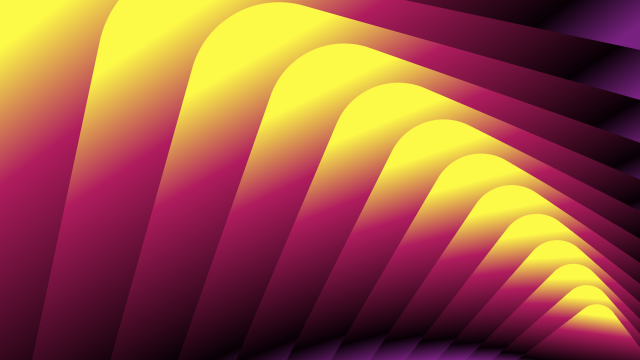
This background is drawn by a Shadertoy shader. Its source:

```glsl
// A fan of nested round-cornered sheets spiralling in towards a point below the
// canvas. Every sheet is the same shape, shrunk and turned by a fixed step, and
// carries one diagonal ramp: yellow, magenta, black, violet.

#define SHEETS 13
#define PIVOT vec2(1.697, -0.2014)   // spiral centre, in canvas heights
#define SHRINK 0.8628                // size ratio of successive sheets
#define FIRST_TURN 0.1449            // tilt of the outermost sheet, radians
#define TURN_STEP 0.0642             // extra clockwise tilt per sheet
#define CORNER vec2(-1.535, 0.888)   // centre of the rounded corner
#define RADIUS 0.336
#define RAMP_STOPS vec4(-1.866, -1.561, -1.03, -0.861)

const vec3 YELLOW  = vec3(0.99, 0.975, 0.28);
const vec3 MAGENTA = vec3(0.69, 0.11, 0.37);
const vec3 BLACK   = vec3(0.03, 0.0, 0.02);
const vec3 VIOLET  = vec3(0.47, 0.13, 0.50);

// Position of x between a and b, limited to 0..1
float ramp(float a, float b, float x) {
    return clamp((x - a) / (b - a), 0.0, 1.0);
}

// Rotate counter-clockwise
vec2 rotate(vec2 p, float angle) {
    float c = cos(angle), s = sin(angle);
    return vec2(c * p.x - s * p.y, s * p.x + c * p.y);
}

// Signed distance to a quadrant with a rounded upper-left corner
float sheetDistance(vec2 q) {
    vec2 outside = vec2(CORNER.x - q.x, q.y - CORNER.y);
    return length(max(outside, 0.0)) - RADIUS;
}

// Diagonal colour ramp in the sheet's own frame
vec3 sheetColor(vec2 q) {
    float t = (q.x - q.y) * 0.70711;
    vec4 stops = RAMP_STOPS;
    vec3 color = mix(YELLOW, MAGENTA, ramp(stops.x, stops.y, t));
    color = mix(color, BLACK, ramp(stops.y, stops.z, t));
    return mix(color, VIOLET, ramp(stops.z, stops.w, t));
}

void mainImage(out vec4 fragColor, in vec2 fragCoord) {
    float pixel = 1.0 / iResolution.y;
    vec2 p = fragCoord * pixel - PIVOT;
    vec3 color = sheetColor(rotate(p, FIRST_TURN));

    // Paint from the outermost sheet to the innermost
    float scale = 1.0;
    for (int i = 1; i < SHEETS; i++) {
        scale *= SHRINK;
        vec2 q = rotate(p, FIRST_TURN + TURN_STEP * float(i)) / scale;
        float cover = clamp(0.5 - sheetDistance(q) * scale / pixel, 0.0, 1.0);
        color = mix(color, sheetColor(q), cover);
    }
    fragColor = vec4(color, 1.0);
}
```
